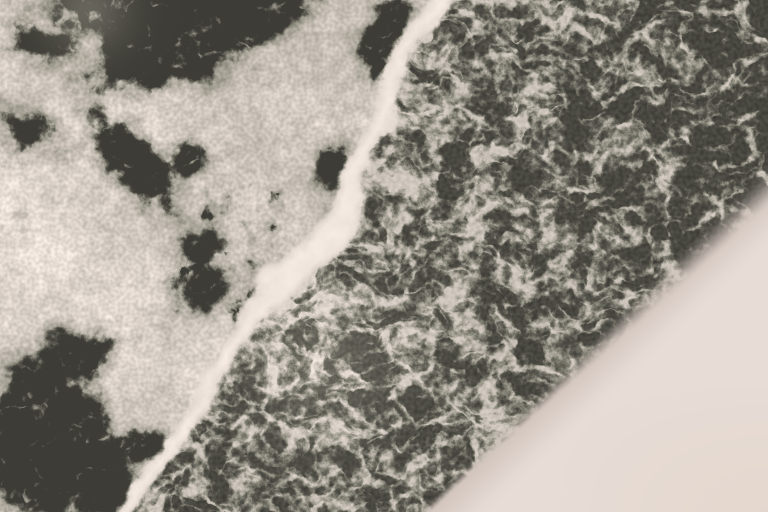
Reproduce this texture procedurally as a WebGL 1 fragment shader.

```glsl
precision highp float;
// Sea foam seen from above: a bright wave crest splits pale lacy foam (left)
// from dark marbled water (right), with a blurred pale hull in the corner.
// Warped gradient noise gives the foam; soft ellipses open the dark pools.
uniform vec2 u_resolution;

vec2 gradientAt(vec2 cell) {
  float a = 6.2832 * fract(sin(dot(cell, vec2(127.1, 311.7))) * 4375.85);
  return vec2(cos(a), sin(a));
}

float gradientNoise(vec2 p) {
  vec2 i = floor(p), f = fract(p);
  vec2 u = f * f * f * (f * (f * 6.0 - 15.0) + 10.0);
  vec2 e = vec2(1.0, 0.0);
  float low = mix(dot(gradientAt(i), f), dot(gradientAt(i + e), f - e), u.x);
  float high = mix(dot(gradientAt(i + e.yx), f - e.yx),
                   dot(gradientAt(i + 1.0), f - 1.0), u.x);
  return 1.4 * mix(low, high, u.y);
}

float fbm(vec2 p) {
  float sum = 0.0, gain = 0.6;
  for (int i = 0; i < 5; i++) {
    sum += gain * gradientNoise(p);
    p = mat2(1.6, 1.2, -1.2, 1.6) * p + 3.7;
    gain *= 0.55;
  }
  return sum;
}

float bell(float x, float center, float width) {
  float t = (x - center) / width;
  return exp(-t * t);
}

// Approximate signed depth inside a tilted ellipse, positive inside
float pool(vec2 p, vec2 center, vec2 radius, float tilt) {
  float c = cos(tilt), s = sin(tilt);
  vec2 q = mat2(c, -s, s, c) * (p - center);
  return (1.0 - length(q / radius)) * min(radius.x, radius.y);
}

float ridge(vec2 p, float width) {
  return 1.0 - smoothstep(0.0, width, abs(gradientNoise(p)));
}

// Thin bright veins gathered into uneven patches
float marbling(vec2 p) {
  vec2 warp = vec2(fbm(p * 10.0), fbm(p * 10.0 + 19.0));
  vec2 q = p + 0.035 * warp;
  float veins = 0.36 * ridge(q * vec2(13.0, 17.0), 0.3)
              + 0.28 * ridge(q * vec2(29.0, 36.0) + 7.0, 0.36);
  return veins + 0.75 * fbm(q * vec2(12.0, 16.0) + 31.0) + 0.42 * fbm(p * 60.0);
}

float crestX(float y) {
  return 0.25 + 0.61 * y + 0.062 * bell(y, 0.57, 0.12)
       + 0.02 * bell(y, 0.2, 0.05) + 0.02 * bell(y, 0.78, 0.08)
       + 0.018 * gradientNoise(vec2(y * 13.0, 2.5));
}

float poolField(vec2 p) {
  float d = pool(p, vec2(0.40, 0.955), vec2(0.23, 0.095), 0.42);
  d = max(d, pool(p, vec2(0.27, 0.94), vec2(0.08, 0.08), 0.0));
  d = max(d, pool(p, vec2(0.166, 0.98), vec2(0.07, 0.045), 0.0));
  d = max(d, pool(p, vec2(0.09, 0.91), vec2(0.055, 0.032), -0.3));
  d = max(d, pool(p, vec2(0.05, 0.75), vec2(0.07, 0.027), -0.35));
  d = max(d, pool(p, vec2(0.265, 0.68), vec2(0.11, 0.045), -0.8));
  d = max(d, pool(p, vec2(0.367, 0.69), vec2(0.025, 0.03), 0.0));
  d = max(d, pool(p, vec2(0.655, 0.665), vec2(0.032, 0.045), 0.0));
  d = max(d, pool(p, vec2(0.40, 0.435), vec2(0.05, 0.038), 0.2));
  d = max(d, pool(p, vec2(0.40, 0.525), vec2(0.05, 0.025), 0.3));
  d = max(d, pool(p, vec2(0.09, 0.13), vec2(0.135, 0.13), 0.4));
  d = max(d, pool(p, vec2(0.10, 0.28), vec2(0.11, 0.05), 0.5));
  d = max(d, pool(p, vec2(0.20, 0.06), vec2(0.06, 0.09), -0.4));
  d = max(d, pool(p, vec2(0.27, 0.13), vec2(0.045, 0.035), 0.3));
  return max(d, pool(p, vec2(0.76, 0.92), vec2(0.055, 0.08), 0.0));
}

float leftFoam(vec2 p, float marble, float fromCrest) {
  float broken = bell(p.x, 0.47, 0.18) * bell(p.y, 0.5, 0.18);
  float flecks = 0.07 * (fbm(p * 14.0) - 0.25) - 0.05 * (1.0 - broken);
  float depth = max(max(poolField(p), flecks), -0.06);
  depth += 0.036 * fbm(p * 14.0 + 5.0) + 0.01 * fbm(p * 50.0);
  float bright = 0.79 + 0.09 * bell(p.x, 0.08, 0.3) * bell(p.y, 0.55, 0.3);
  bright += 0.07 * exp(-fromCrest * 14.0) * smoothstep(0.6, 0.3, p.y);
  bright += 0.10 * fbm(p * 6.0 + 11.0) + 0.10 * fbm(p * 35.0) + 0.08 * gradientNoise(p * 130.0);
  bright -= 0.17 * smoothstep(-0.035, 0.005, depth);
  float water = 0.24 + 0.38 * smoothstep(0.5, 1.1, marble);
  water += 0.16 * bell(length(p - vec2(0.17, 0.98)), 0.0, 0.08);
  return mix(bright, water, smoothstep(-0.008, 0.009, depth));
}

float rightWater(vec2 p, float marble, float fromCrest) {
  float cover = 0.06 + 0.14 * bell(p.x, 0.85, 0.3) - 0.14 * smoothstep(1.1, 1.5, p.x);
  cover += (0.25 + 0.5 * bell(p.y, 0.42, 0.12)) * exp(-fromCrest * 17.0);
  float glow = bell(length(p - vec2(0.63, 0.29)), 0.0, 0.16);
  float grain = 0.06 * gradientNoise(p * 120.0);
  return 0.28 + 0.11 * glow + grain + 0.53 * smoothstep(0.08, 0.95, marble + cover);
}

void main() {
  vec2 p = gl_FragCoord.xy / u_resolution.y;
  float marble = marbling(p);

  // Sea on either side of the crest
  float side = (p.x - crestX(p.y)) * 0.86;
  float ragged = side + 0.014 * fbm(p * 24.0) + 0.012 * gradientNoise(p * 13.0);
  float bright = mix(leftFoam(p, marble, max(-side, 0.0)), rightWater(p, marble, max(side, 0.0)),
                     smoothstep(-0.006, 0.012, ragged));

  // Crest with softly shaded flanks
  float halfWidth = 0.018 + 0.021 * bell(p.y, 0.51, 0.13);
  float body = max(halfWidth - abs(ragged), pool(p, vec2(0.53, 0.46), vec2(0.035, 0.025), 0.5));
  float crest = 0.89 + 0.06 * smoothstep(0.0, 0.02, body) + 0.04 * fbm(p * 18.0);
  bright = mix(bright, crest, smoothstep(-0.006, 0.007, body));

  // Warm grey toning
  vec3 tint = mix(vec3(1.0, 0.985, 0.89), vec3(1.0, 0.955, 0.92), smoothstep(0.45, 0.9, bright));
  vec3 color = bright * tint;

  // Out-of-focus hull, blurrier toward the upper right
  float inside = (0.95 * (p.x - 0.83) - p.y) * 0.725;
  float blur = mix(0.01, 0.032, smoothstep(0.85, 1.5, p.x));
  vec3 hull = mix(vec3(0.82, 0.77, 0.74), vec3(0.905, 0.865, 0.84), smoothstep(-0.01, 0.09, inside));
  hull -= vec3(0.01, 0.02, 0.03) * smoothstep(0.3, 0.0, p.y) * smoothstep(1.0, 1.5, p.x);
  color = mix(color, hull, smoothstep(-blur, blur, inside));

  gl_FragColor = vec4(clamp(color, 0.0, 1.0), 1.0);
}
```
